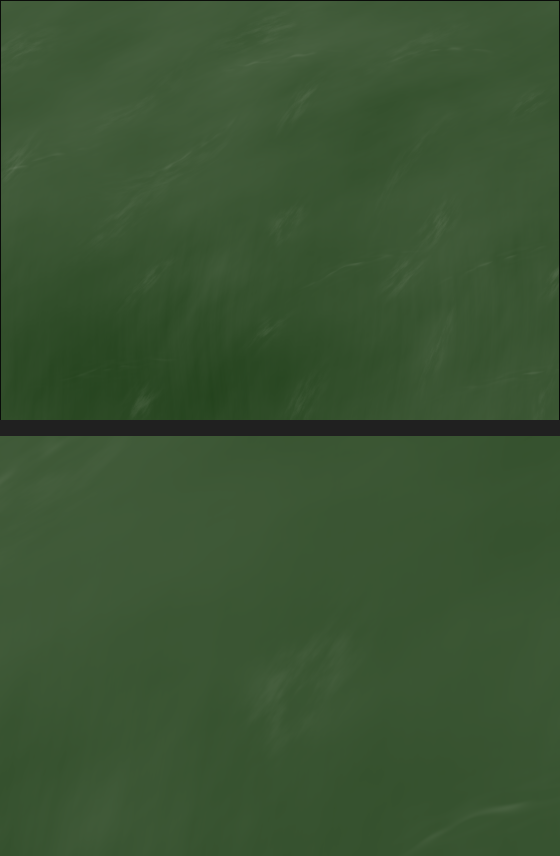
Top: the whole. Bottom: its middle third, enlarged.
Reproduce this texture procedurally as a WebGL 1 fragment shader.

```glsl
precision highp float;
// A wiped green chalkboard: soft clouds of chalk dust, faint eraser strokes that
// steepen toward the bottom, scattered feathered smudges and thin broken arcs.
// All of it is stretched gradient noise added to one board colour, in height units.

uniform vec2 u_resolution;

#define BOARD_COLOR vec3(0.231, 0.337, 0.202)
#define CHALK_TINT vec3(0.112, 0.092, 0.108)
#define FRAME_COLOR vec3(0.02, 0.02, 0.02)
#define CLOUD_AMOUNT 0.32
#define STROKE_AMOUNT 0.25
#define FIBRE_AMOUNT 0.12
#define SMUDGE_AMOUNT 1.0
#define ARC_AMOUNT 0.42
#define SHADE_AMOUNT 0.66
#define FRAME_WIDTH 0.0022

vec2 hash2(vec2 p) {
  vec3 q = fract(p.xyx * vec3(0.1031, 0.1030, 0.0973));
  q += dot(q, q.yzx + 33.33);
  return fract((q.xx + q.yz) * q.zy);
}

float gradientAt(vec2 cell, vec2 offset) {
  float angle = 6.28318 * hash2(cell + 57.0).x;
  return dot(vec2(cos(angle), sin(angle)), offset);
}

float noise(vec2 p) {
  vec2 i = floor(p), f = p - i;
  vec2 u = f * f * f * (f * (f * 6.0 - 15.0) + 10.0);
  vec2 e = vec2(1.0, 0.0);
  float low = mix(gradientAt(i, f), gradientAt(i + e.xy, f - e.xy), u.x);
  float high = mix(gradientAt(i + e.yx, f - e.yx), gradientAt(i + e.xx, f - e.xx), u.x);
  return mix(low, high, u.y);
}

float fbm(vec2 p) {
  float sum = 0.0, amp = 1.0;
  for (int i = 0; i < 5; i++) {
    sum += amp * noise(p);
    p = p * 2.03 + 17.3;
    amp *= 0.52;
  }
  return sum;
}

// Coordinates along and across a direction
vec2 turn(vec2 p, float angle) {
  float c = cos(angle), s = sin(angle);
  return vec2(c * p.x + s * p.y, c * p.y - s * p.x);
}

// Noise drawn out along a direction, as an eraser leaves it
float strokes(vec2 p, float angle, vec2 scale) {
  return fbm(turn(p, angle) * scale + angle * 40.0);
}

// Feathered patches of chalk, steeper low on the board
float smudges(vec2 p, float aspect) {
  float sum = 0.0;
  for (int i = 0; i < 20; i++) {
    float id = float(i) + 1.0;
    vec2 centre = fract(id * vec2(0.7549, 0.5698) + 0.2) * vec2(aspect, 1.0);
    vec2 r = hash2(vec2(id, 7.0)), s = hash2(vec2(id, 31.0));
    float angle = mix(1.15, 0.35, centre.y) + 0.6 * (r.x - 0.5);
    vec2 q = turn(p - centre, angle);
    q.y += 2.0 * q.x * q.x * (s.x - 0.5);
    vec2 size = vec2(mix(0.035, 0.15, r.y), mix(0.018, 0.042, s.y));
    float mask = exp(-dot(q / size, q / size));
    float feather = fbm(q * vec2(16.0, 62.0) + id * 9.7);
    sum += mask * mix(0.85, 0.3, r.y) * smoothstep(-0.4, 0.9, feather);
  }
  return sum;
}

// Thin curved chalk traces, broken up by grain
float arcs(vec2 p, float aspect) {
  float sum = 0.0;
  for (int i = 0; i < 8; i++) {
    float id = float(i) + 1.0;
    vec2 centre = fract(id * vec2(0.5698, 0.7549) + 0.35) * vec2(aspect, 1.0);
    vec2 r = hash2(vec2(id, 83.0));
    vec2 q = turn(p - centre, 0.15 + 0.5 * r.x);
    q.y += q.x * q.x * mix(-0.4, 1.4, r.y) + 0.004 * noise(q * 25.0 + id);
    float along = exp(-q.x * q.x / 0.014);
    float line = exp(-q.y * q.y / 0.000012) + 0.4 * exp(-abs(q.y) / 0.016);
    sum += along * line * smoothstep(-0.2, 0.5, noise(q * vec2(28.0, 110.0) + id * 5.3));
  }
  return sum;
}

void main() {
  float aspect = u_resolution.x / u_resolution.y;
  vec2 p = gl_FragCoord.xy / u_resolution.y;
  vec2 warped = p + 0.05 * vec2(noise(p * 2.1 + 4.0), noise(p * 2.1 + 19.0));

  // Dust clouds and wiped strokes
  float tone = CLOUD_AMOUNT * fbm(turn(warped, 0.5) * vec2(1.7, 3.2) + 3.0);
  float shallow = strokes(warped, 0.38, vec2(2.6, 12.0));
  float steep = strokes(warped, 1.12, vec2(3.0, 13.0));
  float patches = 0.6 + 0.9 * noise(p * 3.0 + 41.0);
  tone += STROKE_AMOUNT * patches * mix(steep, shallow, smoothstep(0.3, 0.75, p.y));
  float fibres = strokes(warped, 1.53, vec2(3.0, 55.0));
  tone += FIBRE_AMOUNT * fibres * smoothstep(0.8, 0.2, p.y) * patches;

  // Lighter upper left, dark clean corner at lower left
  vec2 corner = (p - vec2(0.38, 0.08)) / vec2(0.55, 0.27);
  tone += 0.2 * p.y * smoothstep(1.2, 0.0, p.x) + 0.04;
  tone -= SHADE_AMOUNT * exp(-dot(corner, corner));

  // Chalk left behind
  tone += SMUDGE_AMOUNT * smudges(warped, aspect) + ARC_AMOUNT * arcs(p, aspect);
  vec3 color = BOARD_COLOR + CHALK_TINT * tone;

  // Hairline frame on the left, right and top
  float edge = min(min(p.x, aspect - p.x), 1.0 - p.y);
  float inside = clamp((edge - FRAME_WIDTH) * u_resolution.y + 0.5, 0.0, 1.0);
  gl_FragColor = vec4(mix(FRAME_COLOR, color, inside), 1.0);
}
```
